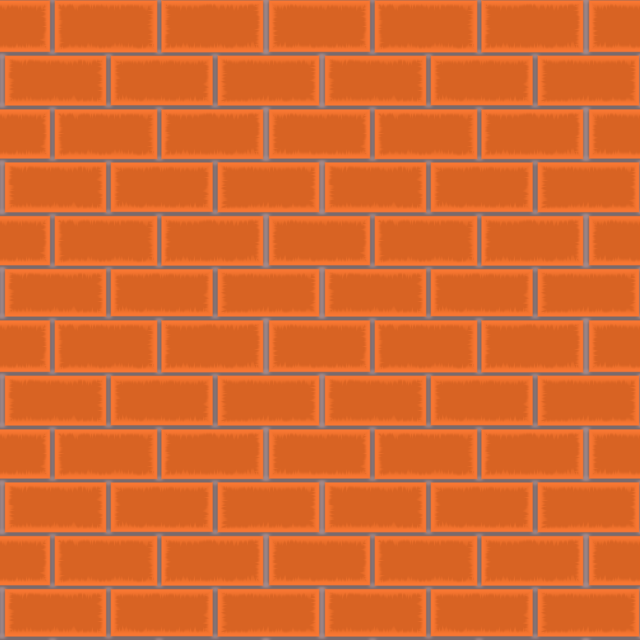
Reproduce this texture procedurally as a Shadertoy shader.

```glsl
// Orange brick wall in running bond with ragged bright rims and soft grey mortar.

const float COURSES = 12.0;      // rows of bricks; a course is one unit high
const float BRICK_PITCH = 2.0;   // brick length plus joint, in courses
const float BED_HALF = 0.032;    // half thickness of horizontal joints
const float SHADE_REACH = 0.1;   // spread of the shading bricks cast on mortar

const vec3 CORE = vec3(0.848, 0.388, 0.137);
const vec3 RIM_INNER = vec3(0.90, 0.42, 0.155);
const vec3 RIM_OUTER = vec3(0.975, 0.465, 0.195);
const vec3 MORTAR_DARK = vec3(0.46, 0.41, 0.425);
const vec3 MORTAR_LIGHT = vec3(0.64, 0.54, 0.54);

// Four hashes at once, one per side of a brick
vec4 hash4(vec4 cell, vec4 seed) {
    return fract(sin(cell * 127.1 + seed * 311.7) * 43758.5453);
}

// One-dimensional value noise with a separate sequence per seed
vec4 noise4(vec4 t, vec4 seed) {
    vec4 cell = floor(t);
    vec4 f = t - cell;
    vec4 blend = f * f * (3.0 - 2.0 * f);
    return mix(hash4(cell, seed), hash4(cell + 1.0, seed), blend);
}

// One for every index divisible by the period, else zero
float isMultiple(float index, float period) {
    return 1.0 - step(1.0, mod(index + 0.5, period));
}

// Height of a horizontal joint; every sixth one sits higher
float bedHeight(float index) {
    return index + mix(-0.012, 0.032, isMultiple(index, 6.0));
}

// Horizontal position relative to the first joint of a course
float courseX(float x, float row) {
    return x - mix(0.035, -1.015, mod(row, 2.0));
}

// Every third upright joint is wider
float jointHalf(float index) {
    return mix(0.039, 0.052, isMultiple(index, 3.0));
}

float softStep(float d) {
    return smoothstep(-SHADE_REACH, SHADE_REACH, d);
}

// Blurred coverage of the bricks in one course
float courseShade(vec2 p, float row) {
    float x = courseX(p.x, row);
    float joint = floor(x / BRICK_PITCH + 0.5);
    float offset = x - joint * BRICK_PITCH;
    float gap = jointHalf(joint);
    float across = softStep(offset - gap) + softStep(-offset - gap);
    float inside = min(p.y - bedHeight(row), bedHeight(row + 1.0) - p.y) - BED_HALF;
    return across * softStep(inside);
}

// Mortar is lighter where the bricks of this and the nearest course stand apart
vec3 mortarColor(vec2 p, float row) {
    float neighbor = row + (p.y - row < 0.5 ? -1.0 : 1.0);
    float open = 1.0 - courseShade(p, row) - courseShade(p, neighbor);
    return mix(MORTAR_DARK, MORTAR_LIGHT, smoothstep(0.4, 0.82, open));
}

// Depth of the worn rim along each side, with thin spikes pointing inward
vec4 rimDepth(vec4 along, vec4 seed) {
    vec4 spike = noise4(along * 42.0, seed);
    vec4 sway = noise4(along * 7.0, seed + 7.0);
    return 0.085 + 0.035 * sway + 0.08 * spike * spike * spike;
}

float minSide(vec4 d) {
    return min(min(d.x, d.y), min(d.z, d.w));
}

// sides holds the inward distances from left, right, bottom and top
vec3 brickColor(vec4 sides, float edge, vec4 seed) {
    float core = minSide(sides - rimDepth(sides.zzxx, seed));
    vec3 rim = mix(RIM_OUTER, RIM_INNER, smoothstep(0.02, 0.15, edge));
    return mix(rim, CORE, smoothstep(-0.045, 0.035, core));
}

void mainImage(out vec4 fragColor, in vec2 fragCoord) {
    vec2 p = fragCoord / iResolution.xy * COURSES;
    float pixel = COURSES / iResolution.y;

    // Locate the brick between its uneven horizontal joints
    float row = floor(p.y);
    row += step(bedHeight(row + 1.0), p.y) - step(p.y, bedHeight(row));
    float x = courseX(p.x, row);
    float col = floor(x / BRICK_PITCH);
    float left = x - col * BRICK_PITCH;

    // The wear repeats every three columns and two rows, so it wraps
    float variant = floor(mod(col + 0.5, 3.0)) + 3.0 * mod(row, 2.0);
    vec4 seed = 20.0 * variant + vec4(1.0, 2.0, 3.0, 4.0);

    // Distances to the four sides, slightly uneven from brick to brick
    vec4 sides = vec4(left - jointHalf(col),
                      BRICK_PITCH - left - jointHalf(col + 1.0),
                      p.y - bedHeight(row) - BED_HALF,
                      bedHeight(row + 1.0) - p.y - BED_HALF);
    sides -= 0.012 * hash4(vec4(5.0), seed) - 0.003;
    float edge = minSide(sides);

    // Lay the brick over the mortar
    float cover = smoothstep(-pixel, pixel, edge);
    vec3 color = mix(mortarColor(p, row), brickColor(sides, edge, seed), cover);
    fragColor = vec4(color, 1.0);
}
```
